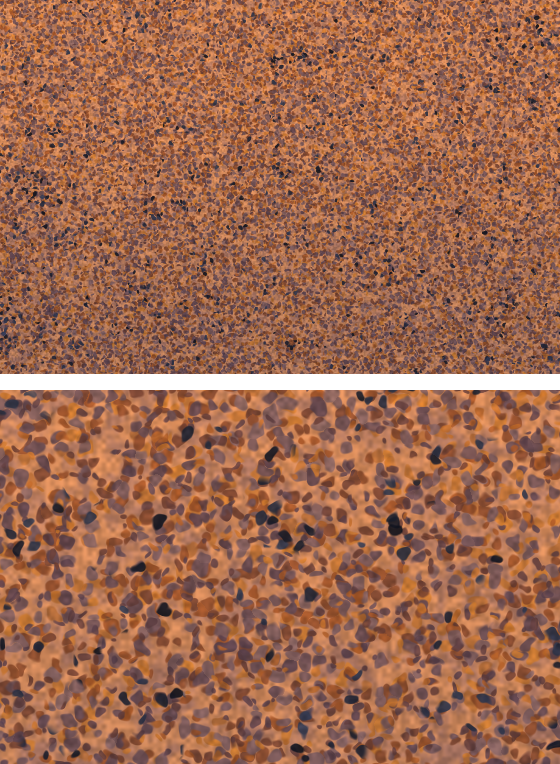
Top: the whole. Bottom: its middle third, enlarged.
Reproduce this texture procedurally as a Shadertoy shader.

```glsl
// Speckled rusty granite: peach ground covered in ochre, rust, mauve and ink grains.

const vec3 PEACH = vec3(0.81, 0.53, 0.35);
const vec3 DUSTY_PINK = vec3(0.66, 0.45, 0.37);
const vec3 OCHRE = vec3(0.79, 0.47, 0.17);
const vec3 AMBER = vec3(0.67, 0.40, 0.21);
const vec3 RUST = vec3(0.61, 0.31, 0.14);
const vec3 BROWN = vec3(0.41, 0.23, 0.18);
const vec3 MAUVE = vec3(0.51, 0.38, 0.38);
const vec3 PLUM = vec3(0.33, 0.24, 0.29);
const vec3 SLATE = vec3(0.20, 0.23, 0.32);
const vec3 INK = vec3(0.06, 0.07, 0.11);

vec3 hash3(vec2 cell, float seed) {
    vec3 q = fract(vec3(cell.xyx + seed * 17.3) * vec3(0.1031, 0.1030, 0.0973));
    q += dot(q, q.yxz + 33.33);
    return fract((q.xxy + q.yzz) * q.zyx);
}

float noise(vec2 p, float seed) {
    vec2 cell = floor(p);
    vec2 f = fract(p);
    f = f * f * (3.0 - 2.0 * f);
    float low = mix(hash3(cell, seed).x, hash3(cell + vec2(1, 0), seed).x, f.x);
    float high = mix(hash3(cell + vec2(0, 1), seed).x, hash3(cell + vec2(1, 1), seed).x, f.x);
    return mix(low, high, f.y);
}

float fbm(vec2 p, float seed) {
    float sum = 0.0;
    float weight = 0.5;
    for (int i = 0; i < 3; i++) {
        sum += weight * noise(p, seed + float(i));
        p = p * 2.03 + 7.1;
        weight *= 0.5;
    }
    return sum / 0.875;
}

// Scattered oval grains; returns coverage and the tone of the nearest grain.
vec2 grains(vec2 p, float scale, float density, float radius, float seed) {
    vec2 q = p * scale;
    vec2 home = floor(q);
    float nearest = 9.0;
    float tone = 0.0;
    for (int y = -1; y <= 1; y++) {
        for (int x = -1; x <= 1; x++) {
            vec2 cell = home + vec2(x, y);
            vec3 place = hash3(cell, seed);
            vec3 form = hash3(cell, seed + 5.7);
            if (place.z > density) continue;
            vec2 d = q - cell - 0.1 - 0.8 * place.xy;
            float angle = 6.2832 * form.x;
            vec2 axis = vec2(cos(angle), sin(angle));
            d = vec2(dot(d, axis), dot(d, vec2(-axis.y, axis.x)) * 1.35);
            float dist = length(d) - radius * mix(0.7, 1.3, form.y);
            if (dist < nearest) {
                nearest = dist;
                tone = form.z;
            }
        }
    }
    float soft = 0.07 + 0.5 * scale / iResolution.y;
    return vec2(1.0 - smoothstep(-soft, soft, nearest), tone);
}

vec3 paint(vec3 under, vec2 grain, vec3 light, vec3 dark, float opacity) {
    return mix(under, mix(light, dark, grain.y), grain.x * opacity);
}

void mainImage(out vec4 fragColor, in vec2 fragCoord) {
    vec2 p = fragCoord / iResolution.y;

    // Ragged grain outlines and broad drifts in density
    vec2 ragged = p + 0.006 * (vec2(noise(p * 130.0, 1.0), noise(p * 130.0, 2.0)) - 0.5);
    float drift = fbm(p * vec2(9.0, 6.0), 3.0) - 0.5;
    float clump = fbm(p * 32.0, 8.0) - 0.5;

    // Peach ground
    vec3 color = mix(DUSTY_PINK, PEACH, smoothstep(0.2, 0.7, fbm(p * 75.0, 12.0)));

    // Warm grains, then cool ones on top
    color = paint(color, grains(ragged, 68.0, 0.34, 0.43, 20.0), OCHRE, AMBER, 0.85);
    color = paint(color, grains(ragged, 78.0, 0.46, 0.43 - 0.2 * clump, 31.0), RUST, BROWN, 0.85);
    color = paint(color, grains(ragged, 76.0, 0.56, 0.44 + 0.3 * clump + 0.2 * drift, 42.0), MAUVE, PLUM, 0.88);
    color = paint(color, grains(ragged, 104.0, 0.24, 0.38, 53.0), BROWN, PLUM, 0.85);
    color = paint(color, grains(ragged, 92.0, 0.16, 0.34, 64.0), OCHRE, RUST, 0.8);

    // Sparse blue-black specks, gathered in small clusters
    color = paint(color, grains(ragged, 84.0, 0.035, 0.42, 75.0), SLATE, INK, 0.9);
    float cluster = smoothstep(0.72, 0.80, noise(p * 26.0, 86.0));
    vec2 specks = grains(ragged, 88.0, 0.30, 0.48, 97.0);
    color = paint(color, vec2(specks.x * cluster, specks.y), SLATE, INK, 0.9);

    // Fine mineral texture, with light fading toward the lower edge
    color *= 0.86 + 0.28 * noise(p * 240.0, 108.0);
    color *= mix(vec3(0.90, 0.92, 0.98), vec3(1.06, 1.04, 1.0), smoothstep(0.0, 0.8, p.y));
    fragColor = vec4(clamp(color, 0.0, 1.0), 1.0);
}
```
